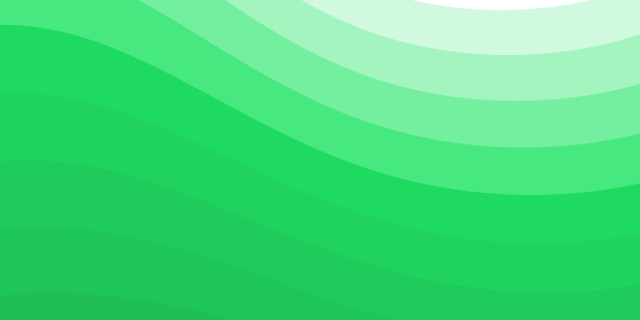
A Shadertoy shader for this background:

```glsl
// Layered flowing waves, from white at the top through mint to deep green.

const int WAVES = 9;
const int LIGHT_STEPS = 4;

const vec3 WHITE = vec3(1.0);
const vec3 MINT = vec3(0.275, 0.910, 0.498);
const vec3 BRIGHT_GREEN = vec3(0.122, 0.855, 0.380);
const vec3 DEEP_GREEN = vec3(0.122, 0.745, 0.337);

// Quadratic coefficients over the wave offset; lengths in canvas heights, y down
const vec3 CREST_X = vec3(0.013, 0.0286, 0.0026);
const vec3 CREST_Y = vec3(0.0781, 0.2135, -0.00104);
const vec3 TROUGH_X = vec3(1.659, 0.0234, 0.0);
const vec3 TROUGH_Y = vec3(0.6094, 0.1497, 0.0013);
const vec3 BULGE = vec3(0.0495, -0.0130, 0.0);

const float PI = 3.14159;

// Depth of one wave edge: a cosine with its flanks pushed down
float waveEdge(float x, float offset) {
    vec3 powers = vec3(1.0, offset, offset * offset);
    float crestX = dot(CREST_X, powers);
    float crestY = dot(CREST_Y, powers);
    float troughX = dot(TROUGH_X, powers);
    float troughY = dot(TROUGH_Y, powers);
    float phase = PI * (x - crestX) / (troughX - crestX);
    float flank = sin(phase);
    return mix(crestY, troughY, 0.5 - 0.5 * cos(phase))
         + dot(BULGE, powers) * flank * flank;
}

// Light bands fade from white to mint, the rest from bright to deep green
vec3 bandColor(int band) {
    float steps = float(LIGHT_STEPS);
    if (band <= LIGHT_STEPS) return mix(WHITE, MINT, float(band) / steps);
    float depth = float(band - LIGHT_STEPS - 1) / float(WAVES - LIGHT_STEPS - 1);
    return mix(BRIGHT_GREEN, DEEP_GREEN, depth);
}

void mainImage(out vec4 fragColor, in vec2 fragCoord) {
    vec2 p = fragCoord / iResolution.y;
    p.y = 1.0 - p.y;

    // Paint each lower band over the ones above it
    vec3 color = bandColor(0);
    for (int i = 0; i < WAVES; i++) {
        float below = p.y - waveEdge(p.x, float(i - LIGHT_STEPS));
        float coverage = clamp(below / fwidth(below) + 0.5, 0.0, 1.0);
        color = mix(color, bandColor(i + 1), coverage);
    }
    fragColor = vec4(color, 1.0);
}
```
